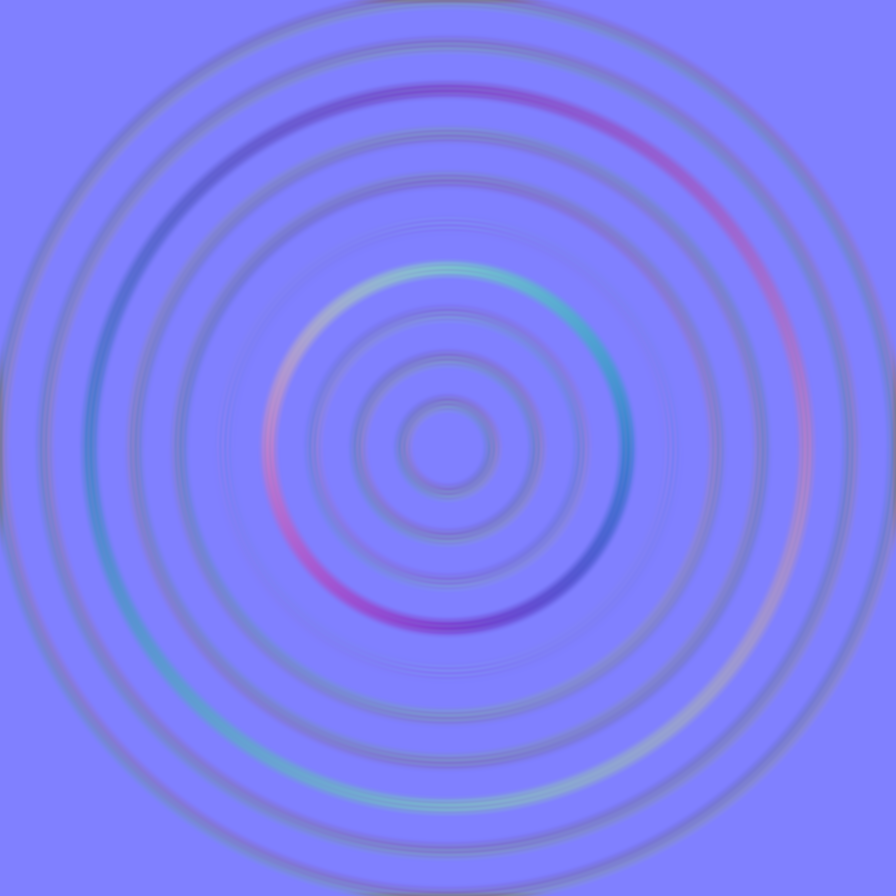
Reproduce this texture map procedurally as a Shadertoy shader.

```glsl
const float RING_GAP = 0.05;
const float HALF_WIDTH = 0.0135;
const float STRIPE_PERIOD = 0.0056;
const float RING_COUNT = 10.0;
const float TAU = 6.2831853;
const vec3 FLAT_NORMAL = vec3(0.5, 0.5, 1.0);

// Per ring, from the centre out: net slope, inner-to-outer bend, opacity
const float TILT[10] = float[](0.0, 0.0, 0.005, 0.22, 0.0, -0.03, 0.0, -0.16, 0.0, 0.0);
const float BEND[10] = float[](-0.12, -0.12, -0.11, 0.0, 0.02, 0.07, 0.07, 0.0, -0.10, -0.12);
const float DENSITY[10] = float[](1.0, 0.95, 0.65, 1.0, 0.2, 0.95, 1.0, 1.0, 1.0, 1.0);

// Soft flat-topped cross-section of a ring
float ringProfile(float offset) {
    return 1.0 - smoothstep(0.002, HALF_WIDTH, abs(offset));
}

// Fine ripples, clearest along the horizontal and vertical axes
float ripple(float offset, vec2 dir) {
    float axial = pow(abs(dir.x * dir.x - dir.y * dir.y), 8.0);
    return sin(TAU * offset / STRIPE_PERIOD) * mix(0.2, 1.0, axial);
}

// Radial slope across one ring
float ringSlope(float offset, float tilt, float bend, float ripples) {
    return tilt + bend * offset / HALF_WIDTH + ripples;
}

// Thin band along the canvas border
float borderBand(vec2 uv, float width) {
    vec2 inset = min(uv, 1.0 - uv);
    return 1.0 - smoothstep(0.0, width, min(inset.x, inset.y));
}

void mainImage(out vec4 fragColor, in vec2 fragCoord) {
    vec2 uv = fragCoord / iResolution.xy;
    vec2 p = uv - 0.5;
    float radius = length(p);
    vec2 dir = p / max(radius, 0.0001);

    // Nearest concentric ring
    float ring = clamp(floor(radius / RING_GAP + 0.5), 1.0, RING_COUNT);
    int index = int(ring) - 1;
    float offset = radius - ring * RING_GAP;
    float profile = ringProfile(offset);
    float strength = profile * DENSITY[index];

    // Encode the tilted surface as a normal colour
    float ripples = 0.03 * ripple(offset, dir);
    float slope = ringSlope(offset, TILT[index], BEND[index], ripples);
    vec3 color = FLAT_NORMAL;
    color.xy += vec2(-dir.x, dir.y) * slope * profile;
    color.xy -= vec2(0.012, 0.0) * strength;
    color.z -= (0.175 + 0.4 * abs(ripples)) * strength;

    // Darker seam where the last ring meets the border
    float seam = borderBand(uv, 0.006) * strength;
    color -= vec3(0.0, 0.03, 0.2) * seam;

    fragColor = vec4(clamp(color, 0.0, 1.0), 1.0);
}
```
